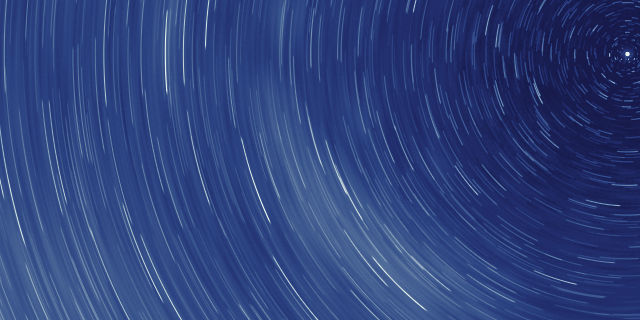
Give the GLSL for this texture, as a WebGL 1 fragment shader.

```glsl
precision highp float;
// Star trails turning about a pole near the upper right of a deep blue sky.
// Polar rings are split into angular cells, each holding one jittered arc;
// stretched gradient noise and soft polar glows form the hazy bands behind.

uniform vec2 u_resolution;

const float TAU = 6.2831853;
const vec2 POLE = vec2(1.961, 0.831);   // in canvas heights
const float TRAIL_ANGLE = 0.25;         // sweep of every star, in radians
const float CELLS = 12.0;               // stars per ring

float hash(vec2 p) {
  vec3 q = fract(vec3(p.xyx) * 0.1031);
  q += dot(q, q.yzx + 33.33);
  return fract((q.x + q.y) * q.z);
}

// Dot product of a random unit gradient with the offset from its corner
float corner(vec2 cell, vec2 offset) {
  float turn = TAU * hash(cell + 71.0);
  return dot(vec2(cos(turn), sin(turn)), offset);
}

float gradientNoise(vec2 p) {
  vec2 i = floor(p);
  vec2 f = p - i;
  vec2 u = f * f * f * (f * (f * 6.0 - 15.0) + 10.0);
  float low = mix(corner(i, f), corner(i + vec2(1, 0), f - vec2(1, 0)), u.x);
  float high = mix(corner(i + vec2(0, 1), f - vec2(0, 1)),
                   corner(i + vec2(1, 1), f - vec2(1, 1)), u.x);
  return mix(low, high, u.y);
}

// Gaussian patch in (radius, angle) space
float glow(vec2 polar, vec2 center, vec2 size) {
  vec2 d = (polar - center) / size;
  return exp(-dot(d, d));
}

// One arc per angular cell of each ring
float trails(vec2 polar, float ringsPerUnit, float seed, float halfWidth, float px) {
  float ringPos = polar.x * ringsPerUnit;
  float ring = floor(ringPos);
  float along = polar.y / TAU * CELLS + hash(vec2(ring, seed));
  vec2 id = vec2(ring + seed * 17.0, mod(floor(along), CELLS) + seed * 31.0);

  float lane = mix(0.25, 0.75, hash(id + 3.0));
  float dist = abs(ringPos - ring - lane) / ringsPerUnit;
  float line = clamp((halfWidth - dist) / px + 0.5, 0.0, 1.0);

  float span = TRAIL_ANGLE * CELLS / TAU * mix(0.75, 1.0, hash(id + 5.0));
  float t = (fract(along) - hash(id + 9.0) * (1.0 - span)) / span;
  float ends = smoothstep(0.0, 0.06, t) * (1.0 - smoothstep(0.92, 1.0, t));
  float fade = mix(0.7, 1.0, t);
  return line * ends * fade * pow(hash(id + 13.0), 3.5);
}

// Night tones from navy through slate blue to pale cream
vec3 skyTone(float v) {
  vec3 c = mix(vec3(0.085, 0.095, 0.28), vec3(0.13, 0.18, 0.43), smoothstep(0.0, 0.2, v));
  c = mix(c, vec3(0.17, 0.26, 0.51), clamp((v - 0.2) / 0.15, 0.0, 1.0));
  c = mix(c, vec3(0.22, 0.33, 0.55), clamp((v - 0.35) / 0.15, 0.0, 1.0));
  c = mix(c, vec3(0.31, 0.42, 0.60), clamp((v - 0.5) / 0.2, 0.0, 1.0));
  c = mix(c, vec3(0.49, 0.59, 0.70), clamp((v - 0.7) / 0.3, 0.0, 1.0));
  return mix(c, vec3(0.92, 0.95, 0.93), clamp((v - 1.0) / 0.6, 0.0, 1.0));
}

// Broad brightness of the sky without stars
float skyLevel(vec2 p, vec2 polar) {
  float r = polar.x;
  float a = polar.y;
  float level = mix(0.03, 0.32, smoothstep(0.0, 1.35, r));
  level += 0.26 * smoothstep(1.2, 2.1, r) * (1.0 - smoothstep(0.0, 0.75, p.y));

  // Milky band drifting inward and widening as it descends
  float bandWidth = mix(0.06, 0.17, smoothstep(0.0, 0.7, a));
  float band = exp(-pow((r - 1.14 + 0.2 * a) / bandWidth, 2.0));
  band *= smoothstep(-0.02, 0.5, a) * 0.6 + smoothstep(0.0, 0.12, a) * 0.4;
  return level + 0.34 * band * (1.0 - smoothstep(0.8, 1.3, a));
}

void main() {
  float px = 1.0 / u_resolution.y;
  vec2 p = gl_FragCoord.xy * px;
  vec2 d = POLE - p;
  vec2 polar = vec2(length(d), atan(d.y, d.x));   // angle 0 points left, grows downward

  // Fine smears follow the rotation and strengthen inside the glows
  float haze = 0.22 * glow(polar, vec2(1.44, -0.08), vec2(0.05, 0.14))
             + 0.15 * glow(polar, vec2(1.07, -0.12), vec2(0.04, 0.10))
             + 0.13 * glow(polar, vec2(0.86, 0.25), vec2(0.05, 0.14))
             + 0.10 * glow(polar, vec2(0.69, 0.52), vec2(0.05, 0.15));
  float smear = gradientNoise(polar * vec2(38.0, 3.5))
              + gradientNoise(polar * vec2(95.0, 5.0) + 40.0);
  float level = skyLevel(p, polar) + haze;
  level += smear * (0.03 + 0.25 * level) * smoothstep(0.05, 0.4, polar.x);
  level += 0.025 * gradientNoise(p * 110.0);

  // Star layers grow denser and dimmer
  float rings = 24.0;
  float gain = 1.5;
  for (int i = 0; i < 5; i++) {
    level += gain * trails(polar, rings, float(i) + 1.0, 0.0017, px);
    rings *= 1.45;
    gain *= 0.74;
  }

  // Nearly still star at the pole
  level += 1.8 * (1.0 - smoothstep(0.004, 0.004 + 1.5 * px, polar.x));
  level += 0.35 * exp(-polar.x * polar.x / 0.00025);

  gl_FragColor = vec4(skyTone(level), 1.0);
}
```
